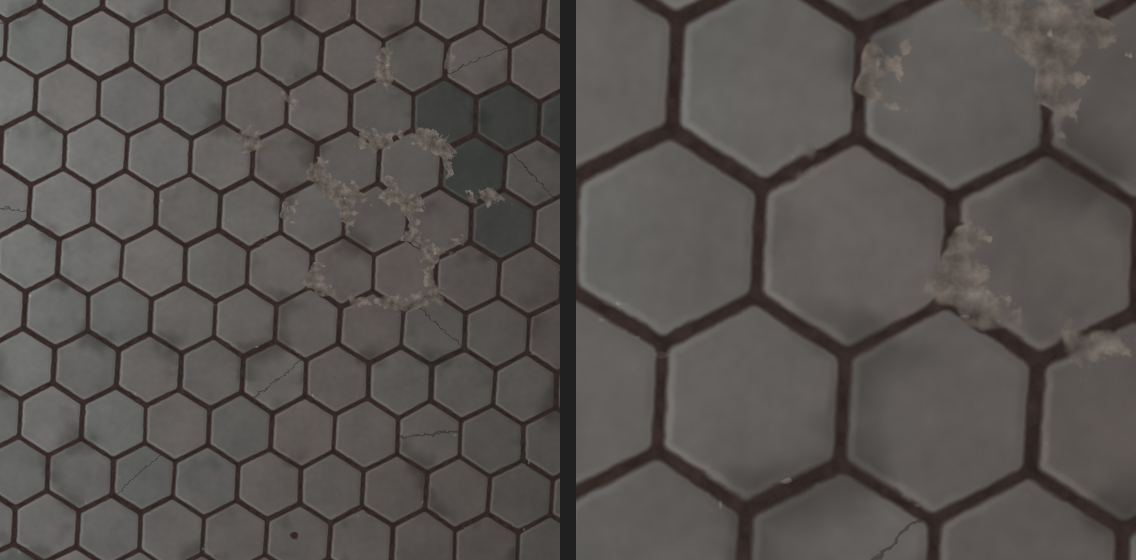
Left: the whole. Right: its middle third, enlarged.
Give the GLSL for this texture, as a WebGL 2 fragment shader.

```glsl
#version 300 es
precision highp float;

uniform vec2 u_resolution;
out vec4 fragColor;

#define TILES_ACROSS 8.89
#define TILT 0.048
#define ANCHOR vec2(0.4375, 0.427)
#define TILE_APOTHEM 0.470
#define CORNER_RADIUS 0.06
#define WOBBLE 0.035
#define WEAR_CENTRE vec2(0.66, 0.69)
#define WEAR_RADIUS 0.36
#define SLATE_CENTRE vec2(0.90, 0.72)
#define GROUT_COLOR vec3(0.175, 0.140, 0.132)
#define MORTAR_COLOR vec3(0.455, 0.420, 0.390)
#define SLATE_COLOR vec3(0.215, 0.225, 0.215)

float hash(vec2 p) {
    vec3 q = fract(p.xyx * 0.1031);
    q += dot(q, q.yzx + 33.33);
    return fract((q.x + q.y) * q.z);
}

vec2 gradient(vec2 cell) {
    float angle = 6.28318 * hash(cell);
    return vec2(cos(angle), sin(angle));
}

float gradientNoise(vec2 p) {
    vec2 i = floor(p), f = p - i;
    vec2 u = f * f * f * (f * (f * 6.0 - 15.0) + 10.0);
    vec2 e = vec2(0.0, 1.0);
    float low = mix(dot(gradient(i), f), dot(gradient(i + e.yx), f - e.yx), u.x);
    float high = mix(dot(gradient(i + e), f - e), dot(gradient(i + e.yy), f - e.yy), u.x);
    return mix(low, high, u.y);
}

float fbm(vec2 p) {
    float sum = 0.0, weight = 1.0;
    for (int i = 0; i < 4; i++) {
        sum += weight * gradientNoise(p);
        p = p * 2.03 + 17.3;
        weight *= 0.5;
    }
    return sum;
}

// Signed distance to a hexagon standing on a corner
float hexagon(vec2 p, float apothem) {
    const vec3 k = vec3(-0.866025, 0.5, 0.57735);
    p = abs(p.yx);
    p -= 2.0 * min(dot(k.xy, p), 0.0) * k.xy;
    p -= vec2(clamp(p.x, -k.z * apothem, k.z * apothem), apothem);
    return length(p) * sign(p.y);
}

// Offset from the centre of the nearest hexagonal cell
vec2 hexLocal(vec2 p) {
    const vec2 period = vec2(1.0, 1.73205);
    vec2 a = p - round(p / period) * period;
    vec2 b = p - (floor(p / period) + 0.5) * period;
    return dot(a, a) < dot(b, b) ? a : b;
}

void main() {
    float size = min(u_resolution.x, u_resolution.y);
    vec2 uv = gl_FragCoord.xy / size;
    float soft = max(0.018, TILES_ACROSS / size);

    // Tilted, slightly uneven lattice
    vec2 p = (uv - ANCHOR) * TILES_ACROSS;
    p = mat2(cos(TILT), sin(TILT), -sin(TILT), cos(TILT)) * p;
    p.y *= 1.012;
    p += WOBBLE * vec2(gradientNoise(p * 0.8), gradientNoise(p * 0.8 + 40.0));
    vec2 local = hexLocal(p);
    vec2 id = round((p - local) * vec2(2.0, 1.1547)) + 50.0;
    vec2 centre = uv - local / TILES_ACROSS;
    vec2 shift = vec2(hash(id + 3.1), hash(id + 7.7)) - 0.5;
    float grain = fbm(p * 9.0);
    float cloud = fbm(p * 1.7 + id * 3.0);

    // Worn zone, where edges crumble
    float wear = smoothstep(WEAR_RADIUS, 0.08, distance(uv, WEAR_CENTRE));
    float patchNoise = fbm(p * 1.25 + 11.0);
    float broken = smoothstep(0.08, 0.38, patchNoise + 0.20 * wear - 0.10) * (0.15 + 0.85 * wear);
    float apothem = TILE_APOTHEM - CORNER_RADIUS - 0.012 * hash(id + 1.7);
    float d = hexagon(local - 0.018 * shift, apothem) - CORNER_RADIUS;
    d += 0.010 * grain + 0.05 * broken * (0.5 + grain);

    // Light falling from the left, and tile tint
    float light = 0.412 - 0.115 * uv.x + 0.025 * (uv.y - 0.5);
    light += 0.035 * exp(-9.0 * dot(uv - vec2(0.0, 0.72), uv - vec2(0.0, 0.72)));
    vec3 tint = mix(vec3(1.0, 0.995, 0.98), vec3(1.04, 0.985, 0.955), smoothstep(0.0, 0.65, uv.x));
    tint += vec3(0.03, -0.01, -0.01) * (hash(id + 5.3) - 0.5);
    vec3 tile = tint * light * (0.96 + 0.09 * hash(id));
    float slate = step(hash(id + 9.4), 0.8 * smoothstep(0.27, 0.06, distance(centre, SLATE_CENTRE)));
    tile = mix(tile, SLATE_COLOR, slate * (0.55 + 0.35 * hash(id + 2.2)));
    tile *= 1.0 + 0.07 * cloud + 0.035 * grain;

    // Bevel, stains, cracks and dark spots
    float facing = dot(normalize(local + 0.0001), normalize(vec2(-0.85, -0.3)));
    float rim = smoothstep(-0.065, -0.025, d) * (1.0 - smoothstep(-0.025, 0.0, d));
    tile += rim * (0.018 + 0.038 * facing);
    tile *= 1.0 - 0.22 * smoothstep(0.15, 0.55, fbm(p * 0.9 + 70.0)) * smoothstep(-0.35, 0.0, d);
    float bend = local.y - (shift.x * 2.4) * local.x - shift.y * 0.4 + 0.06 * grain;
    float crack = step(0.93, hash(id + 6.6)) * (1.0 - smoothstep(0.004, 0.004 + soft, abs(bend)));
    tile *= 1.0 - 0.28 * crack;
    float spotDistance = length(local - 0.6 * shift) + 0.02 * grain;
    float spot = step(0.94, hash(id + 8.8)) * (1.0 - smoothstep(0.04, 0.04 + 2.0 * soft, spotDistance));
    tile = mix(tile, vec3(0.18, 0.11, 0.14), 0.8 * spot);

    // Joints, with pale mortar spilling over in places
    vec3 grout = GROUT_COLOR * (0.75 + light) * (1.0 + 0.25 * grain);
    vec3 color = mix(tile, grout, smoothstep(-soft, soft, d));
    float spill = broken * smoothstep(-0.16, -0.03, d + 0.10 * grain);
    vec3 mortar = MORTAR_COLOR * (0.88 + 0.35 * grain);
    color = mix(color, mortar, 0.85 * smoothstep(0.20, 0.55, spill));

    // Tiny pale flecks along the joints
    float fleck = smoothstep(0.42, 0.55, gradientNoise(p * 11.0 + 90.0)) * smoothstep(-0.12, 0.0, d);
    color += 0.14 * fleck * smoothstep(0.1, 0.4, patchNoise);

    fragColor = vec4(color, 1.0);
}
```
